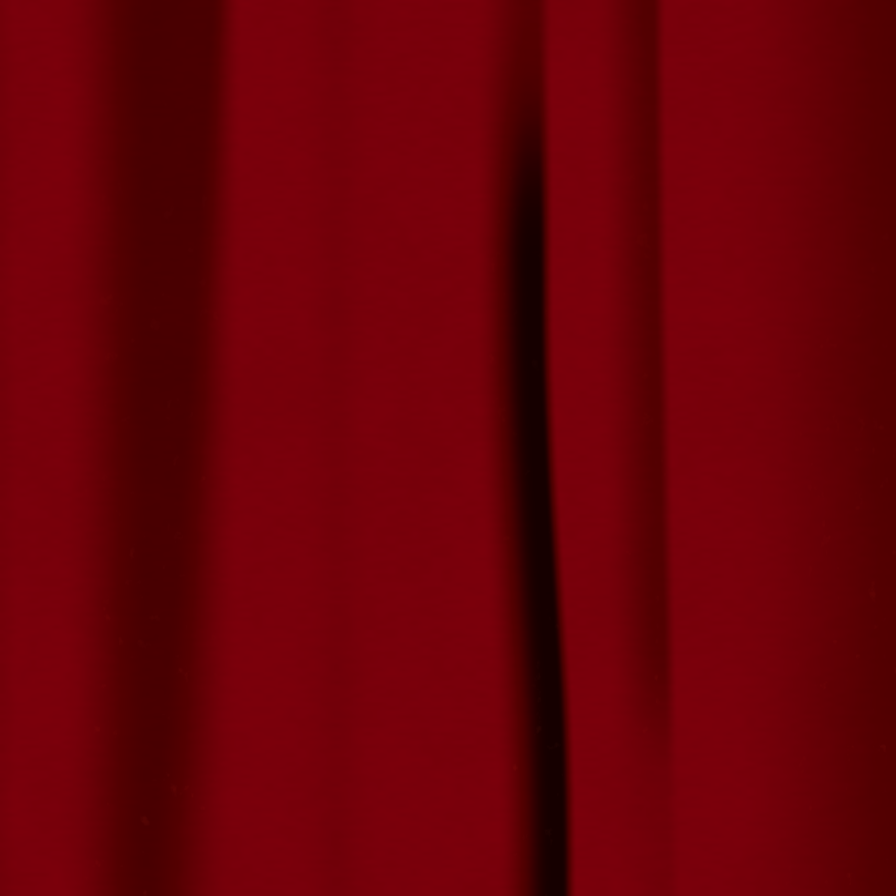
A Shadertoy shader for this texture:

```glsl
// Deep red velvet curtain hanging in soft vertical folds.

const vec3 SHADOW_RED = vec3(0.07, 0.0, 0.0);
const vec3 MID_RED = vec3(0.335, 0.0, 0.006);
const vec3 BRIGHT_RED = vec3(0.482, 0.0, 0.044);

const float WIDE_FOLD_DEPTH = 0.50;
const float DEEP_FOLD_DEPTH = 0.90;
const float NARROW_FOLD_DEPTH = 0.38;
const float RIGHT_FALLOFF = 0.44;
const float MOTTLE_STRENGTH = 0.07;
const float WEAVE_STRENGTH = 0.035;
const vec2 MOTTLE_SCALE = vec2(13.0, 9.0);
const vec2 WEAVE_SCALE = vec2(80.0, 210.0);

float hash(vec2 p) {
    vec3 q = fract(vec3(p.xyx) * 0.1031);
    q += dot(q, q.yzx + 33.33);
    return fract((q.x + q.y) * q.z);
}

float noise(vec2 p) {
    vec2 cell = floor(p);
    vec2 f = fract(p);
    f = f * f * (3.0 - 2.0 * f);
    float low = mix(hash(cell), hash(cell + vec2(1.0, 0.0)), f.x);
    float high = mix(hash(cell + vec2(0.0, 1.0)), hash(cell + 1.0), f.x);
    return mix(low, high, f.y);
}

float fbm(vec2 p) {
    float sum = 0.0;
    float weight = 0.5;
    for (int i = 0; i < 4; i++) {
        sum += weight * noise(p);
        p = p * 2.03 + 17.1;
        weight *= 0.5;
    }
    return sum / 0.9375;
}

// Shadow band with its own softness on each side
float band(float x, float left, float leftSoft, float right, float rightSoft) {
    return smoothstep(left, left + leftSoft, x)
         * (1.0 - smoothstep(right - rightSoft, right, x));
}

// Light left on the cloth: 0 in the deepest crease, 1 on the ridges
float foldLight(vec2 uv) {
    float x = uv.x + 0.006 * (noise(vec2(uv.y * 4.0, 3.0)) - 0.5);
    float drop = 1.0 - uv.y;

    // Wide fold at the left, its right edge softening downward
    float wide = band(x, 0.065, 0.10, 0.272 - 0.008 * drop, 0.035 + 0.065 * drop);
    float light = 1.0 - WIDE_FOLD_DEPTH * wide;

    // Faint dip in the broad middle panel
    light *= 1.0 - 0.07 * exp(-pow((x - 0.375) / 0.025, 2.0));

    // Deep crease that narrows and fades near the top
    float crease = 0.612 + 0.028 * smoothstep(0.35, 1.0, drop);
    float opening = smoothstep(0.0, 0.30, drop);
    float deep = band(x, crease - 0.085, 0.065, crease + 0.006, 0.018);
    light *= 1.0 - DEEP_FOLD_DEPTH * mix(0.38, 1.0, opening) * deep;

    // Narrow fold, fading out near the hem
    float edge = 0.738 + 0.018 * drop * drop;
    float narrow = band(x, edge - 0.075, 0.065, edge + 0.007, 0.016);
    float hemFade = 1.0 - 0.75 * smoothstep(0.72, 0.90, drop);
    light *= 1.0 - NARROW_FOLD_DEPTH * hemFade * narrow;

    // Slow turn away from the light at both sides
    light *= 1.0 - RIGHT_FALLOFF * smoothstep(0.81, 1.03, x);
    light *= 1.0 - 0.06 * smoothstep(0.02, 0.0, x);
    return light;
}

vec3 velvet(float light) {
    vec3 dark = mix(SHADOW_RED, MID_RED, smoothstep(0.0, 1.0, light / 0.68));
    return mix(dark, BRIGHT_RED, clamp((light - 0.62) / 0.38, 0.0, 1.0));
}

void mainImage(out vec4 fragColor, in vec2 fragCoord) {
    vec2 uv = fragCoord / iResolution.xy;
    float light = foldLight(uv);

    // Cloudy pile and fine, mostly horizontal weave
    float mottle = fbm(uv * MOTTLE_SCALE) - 0.5;
    float weave = noise(uv * WEAVE_SCALE) - 0.5;
    light *= 0.975 + MOTTLE_STRENGTH * mottle + WEAVE_STRENGTH * weave;

    // Dim lint along the shaded parts of the lower cloth
    float lint = smoothstep(0.72, 0.9, fbm(uv * vec2(75.0, 60.0) + 41.0));
    vec3 color = velvet(light);
    color += vec3(0.05, 0.02, 0.01) * lint * (1.0 - uv.y) * smoothstep(0.95, 0.7, light);

    fragColor = vec4(color, 1.0);
}
```
